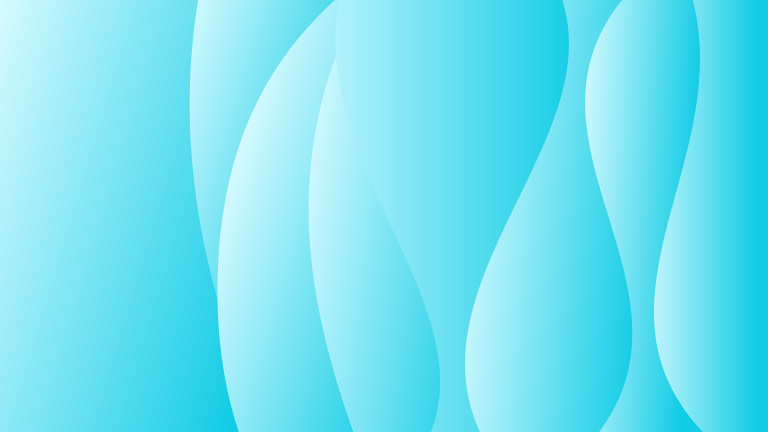
Write a WebGL 1 fragment shader that draws this background.

```glsl
precision highp float;

uniform vec2 u_resolution;

// Smooth curve x(y) through five heights, evenly spaced from top to bottom
float curve(float y, float x0, float x1, float x2, float x3, float x4) {
  float s = 4.0 * y;
  float w2 = s * (s - 1.0) / 2.0;
  float w3 = w2 * (s - 2.0) / 3.0;
  float w4 = w3 * (s - 3.0) / 4.0;
  return x0 + s * (x1 - x0)
       + w2 * (x2 - 2.0 * x1 + x0)
       + w3 * (x3 - 3.0 * x2 + 3.0 * x1 - x0)
       + w4 * (x4 - 4.0 * x3 + 6.0 * x2 - 4.0 * x1 + x0);
}

// Pale-to-cyan ramp; slant tilts it down the canvas
vec3 ramp(vec2 p, float start, float end, float slant) {
  float t = clamp((p.x + slant * p.y - start) / (end - start), 0.0, 1.0);
  return mix(vec3(0.84, 0.98, 1.0), vec3(0.07, 0.80, 0.90), t);
}

// Cover everything to the right of an edge with a new sheet
vec3 sheet(vec3 below, vec3 above, float x, float edge) {
  return mix(below, above, clamp((x - edge) * u_resolution.x + 0.5, 0.0, 1.0));
}

void main() {
  vec2 p = gl_FragCoord.xy / u_resolution;
  p.y = 1.0 - p.y;

  // Left side: broad slanted sheets
  vec3 color = ramp(p, 0.0, 0.467, 0.169);
  color = sheet(color, ramp(p, 0.247, 0.521, 0.169), p.x,
                curve(p.y, 0.258, 0.247, 0.259, 0.293, 0.348));
  color = sheet(color, ramp(p, 0.365, 0.677, 0.169), p.x,
                curve(p.y, 0.436, 0.331, 0.290, 0.2845, 0.311));

  // Centre: leaf and large wave
  color = sheet(color, ramp(p, 0.423, 0.703, 0.084), p.x,
                curve(p.y, 0.469, 0.417, 0.402, 0.419, 0.460));
  color = sheet(color, ramp(p, 0.365, 0.755, 0.0), p.x,
                curve(p.y, 0.441, 0.449, 0.503, 0.561, 0.561));

  // Right side: narrow S-shaped waves
  color = sheet(color, ramp(p, 0.618, 0.866, 0.045), p.x,
                curve(p.y, 0.732, 0.726, 0.664, 0.611, 0.625));
  color = sheet(color, ramp(p, 0.762, 0.918, 0.034), p.x,
                curve(p.y, 0.810, 0.762, 0.792, 0.823, 0.780));
  color = sheet(color, ramp(p, 0.833, 0.985, 0.0), p.x,
                curve(p.y, 0.902, 0.906, 0.872, 0.852, 0.915));

  gl_FragColor = vec4(color, 1.0);
}
```
